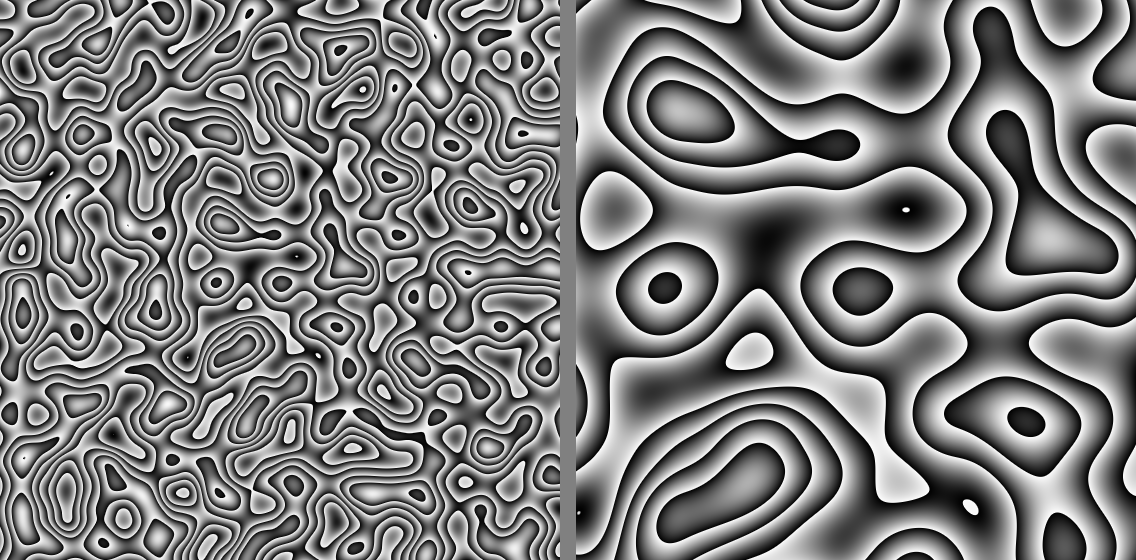
Left, the full canvas; right, a detail of the centre.
Write a WebGL 1 fragment shader that draws this texture.

```glsl
precision highp float;

uniform vec2 u_resolution;

const float CELLS = 12.5;       // noise cells across the canvas
const float BANDS = 5.2;        // ramps per unit of noise height
const float PHASE = 0.35;       // shifts the ramp at height zero
const vec2 SEED = vec2(37.0, 71.0);
const float DARKEST = 0.0;
const float BRIGHTEST = 0.99;
const float TAU = 6.2831853;

float hash(vec2 p) {
  vec3 q = fract(p.xyx * vec3(0.1031, 0.1030, 0.0973));
  q += dot(q, q.yzx + 33.33);
  return fract((q.x + q.y) * q.z);
}

// Slope of a randomly turned unit gradient at one lattice corner
float cornerSlope(vec2 cell, vec2 offset) {
  float angle = TAU * hash(cell);
  return dot(vec2(cos(angle), sin(angle)), offset);
}

float gradientNoise(vec2 p) {
  vec2 cell = floor(p);
  vec2 f = p - cell;
  vec2 blend = f * f * f * (f * (f * 6.0 - 15.0) + 10.0);
  vec2 right = vec2(1.0, 0.0);
  vec2 up = vec2(0.0, 1.0);
  float low = mix(cornerSlope(cell, f),
                  cornerSlope(cell + right, f - right), blend.x);
  float high = mix(cornerSlope(cell + up, f - up),
                   cornerSlope(cell + 1.0, f - 1.0), blend.x);
  return mix(low, high, blend.y);
}

float height(vec2 uv) {
  return BANDS * gradientNoise(uv * CELLS + SEED) + PHASE;
}

// Integral of fract(x), used to smooth the jump of the ramp
float rampIntegral(float x) {
  float f = fract(x);
  return 0.5 * (floor(x) + f * f);
}

float smoothRamp(float x, float width) {
  return (rampIntegral(x + 0.5 * width) - rampIntegral(x - 0.5 * width)) / width;
}

void main() {
  float pixel = 1.0 / min(u_resolution.x, u_resolution.y);
  vec2 uv = gl_FragCoord.xy * pixel;

  // Height change across one pixel sets the edge width
  float h = height(uv);
  vec2 change = vec2(height(uv + vec2(pixel, 0.0)),
                     height(uv + vec2(0.0, pixel))) - h;
  float width = max(length(change), 0.004);

  float grey = mix(DARKEST, BRIGHTEST, smoothRamp(h, width));
  gl_FragColor = vec4(vec3(grey), 1.0);
}
```
